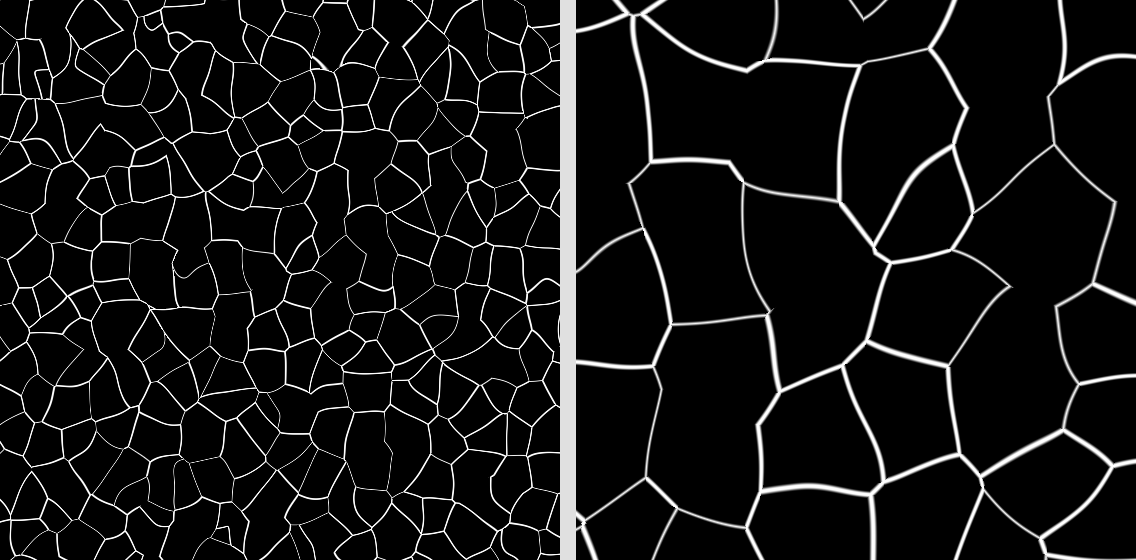
Left: the whole. Right: its middle third, enlarged.
Give the GLSL for this pattern, as a three.js fragment shader.

```glsl
varying vec2 vUv;

const float CELLS = 16.0;          // grain sites across the canvas
const float JITTER = 0.95;         // scatter of sites inside their squares
const float SIZE_SPREAD = 0.30;    // head start that makes some grains larger
const float STRETCH = 0.25;        // greatest elongation of a grain
const float LEAN = 1.35;           // mean direction of elongation, radians
const float LEAN_SPREAD = 2.2;     // range of directions around the mean
const float MERGE_CHANCE = 0.32;   // share of grains joined to a neighbour
const float MERGE_UPWARD = 0.60;   // share of joins that go upward
const float WARP_SCALE = 0.85;     // bends per site spacing
const float WARP_AMOUNT = 0.20;    // bend size in site spacings
const float THICK_LINE = 0.00265;  // widths in canvas units
const float THIN_LINE = 0.0014;
const float THIN_SHARE = 0.23;
const float SOFTNESS = 0.00095;    // half width of the line edge
const vec2 SEED = vec2(37.0, 61.0);
const vec3 GRAIN_COLOR = vec3(0.0);
const vec3 LINE_COLOR = vec3(1.0);

vec4 hash4(vec2 p) {
  vec4 q = fract(p.xyxy * vec4(0.1031, 0.1030, 0.0973, 0.1099));
  q += dot(q, q.wzxy + 33.33);
  return fract((q.xxyz + q.yzzw) * q.zywx);
}

float gradientNoise(vec2 p) {
  vec2 cell = floor(p);
  vec2 f = p - cell;
  vec2 fade = f * f * f * (f * (f * 6.0 - 15.0) + 10.0);
  vec4 corners;
  for (int i = 0; i < 4; i++) {
    vec2 corner = vec2(mod(float(i), 2.0), floor(float(i) * 0.5));
    float angle = 6.2832 * hash4(cell + corner).x;
    float value = dot(vec2(cos(angle), sin(angle)), f - corner);
    if (i == 0) corners.x = value;
    else if (i == 1) corners.y = value;
    else if (i == 2) corners.z = value;
    else corners.w = value;
  }
  vec2 rows = mix(corners.xz, corners.yw, fade.x);
  return mix(rows.x, rows.y, fade.y);
}

// Some sites take the identity of the square above or to the right.
vec2 grainId(vec2 cell) {
  vec4 h = hash4(cell + 113.0);
  vec2 neighbour = h.y < MERGE_UPWARD ? vec2(0.0, 1.0) : vec2(1.0, 0.0);
  return h.x < MERGE_CHANCE ? cell + neighbour : cell;
}

// Growth distance from a site in x, its gradient in yz.
vec3 growth(vec2 p, vec2 cell) {
  vec4 h = hash4(cell);
  vec2 d = p - cell - 0.5 - (h.xy - 0.5) * JITTER;
  float angle = LEAN + (h.z - 0.5) * LEAN_SPREAD;
  float stretch = 1.0 + STRETCH * fract(h.w * 7.31);
  vec2 along = vec2(cos(angle), sin(angle));
  vec2 across = vec2(-along.y, along.x);
  vec2 q = vec2(dot(d, along) / stretch, dot(d, across) * stretch);
  float dist = max(length(q), 0.0001);
  vec2 slope = (along * q.x / stretch + across * q.y * stretch) / dist;
  return vec3(dist - SIZE_SPREAD * h.w, slope);
}

// Distance to the nearest grain boundary in x, hash of the two grains in y.
vec2 boundary(vec2 p) {
  vec2 home = floor(p);
  vec3 first = vec3(100.0, 0.0, 0.0);
  vec3 second = first;
  vec2 firstId = vec2(-999.0);
  vec2 secondId = firstId;
  for (int y = -2; y <= 2; y++) {
    for (int x = -2; x <= 2; x++) {
      vec2 cell = home + vec2(float(x), float(y));
      vec3 g = growth(p, cell);
      vec2 id = grainId(cell);
      bool sameGrain = distance(id, firstId) < 0.5;
      if (g.x < first.x) {
        if (!sameGrain) {
          second = first;
          secondId = firstId;
        }
        first = g;
        firstId = id;
      } else if (!sameGrain && g.x < second.x) {
        second = g;
        secondId = id;
      }
    }
  }
  float gap = (second.x - first.x) / max(length(second.yz - first.yz), 0.25);
  return vec2(gap, hash4(firstId + secondId + 271.0).z);
}

void main() {
  // Bend the plane so that the boundaries curve.
  vec2 p = vUv * CELLS + SEED;
  vec2 bend = vec2(gradientNoise(p * WARP_SCALE),
                   gradientNoise(p * WARP_SCALE + 47.3));
  vec2 edge = boundary(p + bend * WARP_AMOUNT);

  // Draw thick lines, with thin ones between some pairs of grains.
  float halfWidth = 0.5 * (edge.y < THIN_SHARE ? THIN_LINE : THICK_LINE);
  float line = 1.0 - smoothstep(halfWidth - SOFTNESS, halfWidth + SOFTNESS,
                                edge.x / CELLS);
  gl_FragColor = vec4(mix(GRAIN_COLOR, LINE_COLOR, line), 1.0);
}
```
